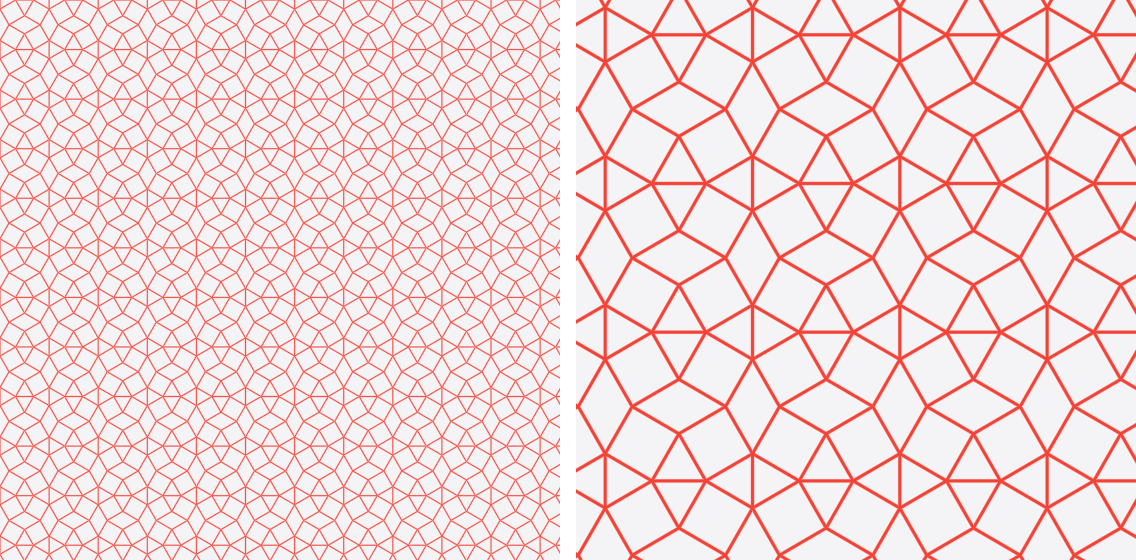
Left: the whole. Right: its middle third, enlarged.
Give the GLSL for this pattern, as a WebGL 2 fragment shader.

```glsl
#version 300 es
precision highp float;
// Thin red lattice of tilted squares, paired triangles and rhombi on pale grey.
// Each cell is folded into one quarter holding a square turned by 30 degrees;
// mirroring it and adding two short axis segments draws every edge.

#define REPEATS vec2(11.405, 11.298)   // cells across and down
#define LINE_WIDTH 0.00195             // fraction of canvas height
#define EDGE_SOFTNESS 0.85             // edge blur radius in pixels
#define PAPER_COLOR vec3(0.957, 0.957, 0.969)
#define LINE_COLOR vec3(0.957, 0.263, 0.212)

uniform vec2 u_resolution;
out vec4 fragColor;

// Half the edge length that lets equal-sided tiles fill a unit cell.
const float HALF_EDGE = 0.25 * (sqrt(3.0) - 1.0);

float boxDistance(vec2 p, float halfSide) {
    vec2 d = abs(p) - halfSide;
    return length(max(d, 0.0)) + min(max(d.x, d.y), 0.0);
}

// Distance to a segment running from the origin along +x.
float axisSegment(vec2 p, float len) {
    return length(vec2(p.x - clamp(p.x, 0.0, len), p.y));
}

// Distance to the nearest edge, in cell units.
float latticeDistance(vec2 cell) {
    // Fold into a quarter cell, from 0 to 0.5 on each axis.
    vec2 q = abs(fract(cell + vec2(0.0, 0.5)) - 0.5);

    // Tilted square in the middle of the quarter.
    const float c = 0.5 * sqrt(3.0), s = 0.5;
    vec2 r = mat2(c, -s, s, c) * (q - 0.25);
    float square = abs(boxDistance(r, HALF_EDGE));

    // Shared bases of the triangle pairs.
    float level = axisSegment(q, HALF_EDGE);
    float upright = axisSegment(vec2(q.y, 0.5 - q.x), HALF_EDGE);
    return min(square, min(level, upright));
}

void main() {
    // The lattice starts at the top left corner.
    vec2 uv = gl_FragCoord.xy / u_resolution.y;
    vec2 cell = vec2(uv.x, 1.0 - uv.y) * REPEATS;

    float dist = latticeDistance(cell) / (0.5 * (REPEATS.x + REPEATS.y));
    float blur = EDGE_SOFTNESS / u_resolution.y;
    float ink = smoothstep(-blur, blur, 0.5 * LINE_WIDTH - dist);
    fragColor = vec4(mix(PAPER_COLOR, LINE_COLOR, ink), 1.0);
}
```
